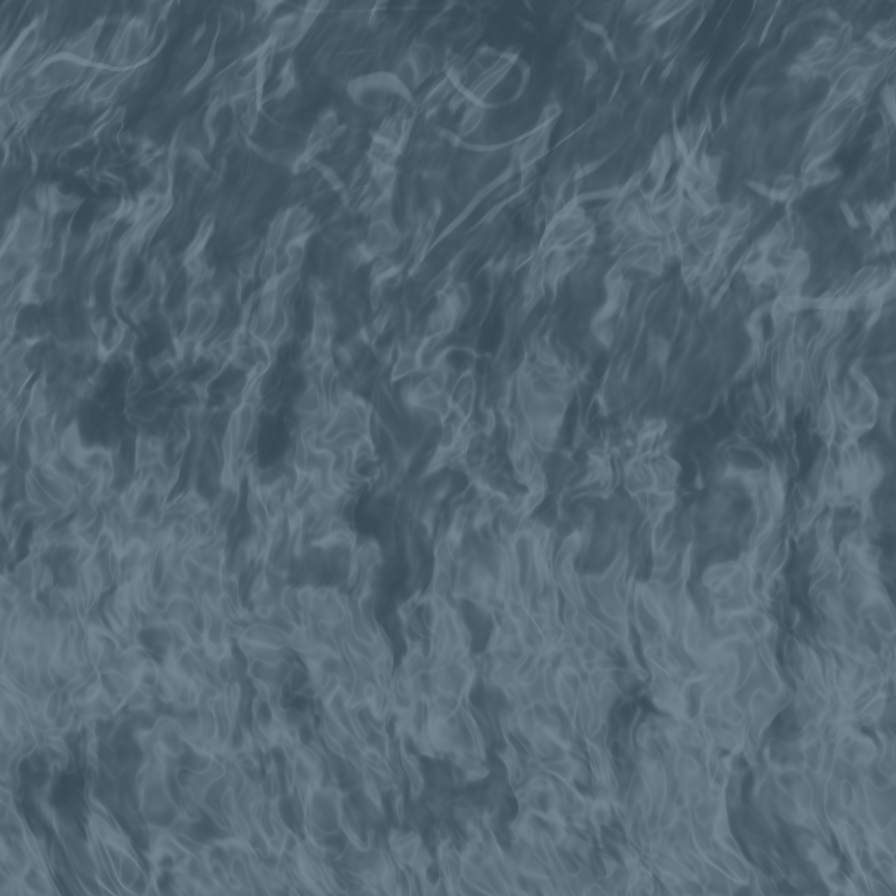
A WebGL 2 fragment shader for this texture:

```glsl
#version 300 es
precision highp float;
// Rippled slate-blue surface: pale, ragged film over darker depths.
// Warped gradient noise, stretched upright, forms film patches and furrows;
// narrow bands around its zero lines give the fine bright creases.

uniform vec2 u_resolution;
out vec4 fragColor;

const vec3 MEAN_COLOR = vec3(0.333, 0.413, 0.459);
const vec3 TONE_STEP = vec3(0.060);
const vec2 FILM_SCALE = vec2(12.5, 6.0);
const vec2 FURROW_SCALE = vec2(11.0, 4.6);
const vec2 CREASE_SCALE = vec2(31.0, 18.0);
const vec2 FINE_SCALE = vec2(56.0, 36.0);
const vec2 GLINT_SCALE = vec2(36.0, 19.0);
const vec2 MOTTLE_SCALE = vec2(47.0, 27.0);
const float BEND = 0.42;          // how far the grain leans away from upright
const float BEND_CENTER = 0.38;   // height at which the grain is upright
const float CREASE_WIDTH = 0.10;
const float FILM_SOFTNESS = 0.20;

vec2 randomGradient(vec2 cell) {
    vec3 h = fract(cell.xyx * vec3(0.1031, 0.1030, 0.0973));
    h += dot(h, h.yzx + 33.33);
    float angle = 6.28318 * fract((h.x + h.y) * h.z);
    return vec2(cos(angle), sin(angle));
}

// Gradient noise, roughly -0.7 to 0.7
float noise(vec2 p) {
    vec2 i = floor(p);
    vec2 f = p - i;
    vec2 u = f * f * f * (f * (f * 6.0 - 15.0) + 10.0);
    vec2 e = vec2(0.0, 1.0);
    float a = dot(randomGradient(i), f);
    float b = dot(randomGradient(i + e.yx), f - e.yx);
    float c = dot(randomGradient(i + e.xy), f - e.xy);
    float d = dot(randomGradient(i + e.yy), f - e.yy);
    return mix(mix(a, b, u.x), mix(c, d, u.x), u.y);
}

float fbm(vec2 p) {
    float sum = 0.0;
    float weight = 1.0;
    for (int octave = 0; octave < 4; octave++) {
        sum += weight * noise(p);
        p = p * 2.03 + vec2(17.3, 9.1);
        weight *= 0.58;
    }
    return sum;
}

vec2 warp(vec2 p, float scale, float amount) {
    return p + amount * vec2(noise(p * scale + 3.7), noise(p * scale + 41.2));
}

// Bright line along the zero contour of a field
float crease(float field, float width) {
    float d = field / width;
    return exp(-d * d);
}

void main() {
    vec2 uv = gl_FragCoord.xy / u_resolution.y;
    float lean = uv.y - BEND_CENTER;
    vec2 grain = uv - vec2(BEND * lean * lean, 0.0);
    vec2 p = warp(warp(grain, 8.0, 0.028), 27.0, 0.011);

    // Film covers most of the lower part and breaks into ropes above
    float shade = noise(uv * vec2(3.1, 2.3) + 12.0);
    float height = smoothstep(0.2, 0.95, uv.y + 0.35 * shade);
    float field = fbm(p * FILM_SCALE + 5.0) + mix(0.20, -0.16, height);
    float film = smoothstep(-FILM_SOFTNESS, FILM_SOFTNESS, field);
    float tone = mix(-0.62, 0.38, film);
    tone += 0.45 * crease(field - 0.08, 0.07);

    // Broad light and shade
    tone += 0.9 * shade - 0.55 * height;

    // Dark upright furrows
    float furrow = noise(p * FURROW_SCALE + 27.0) + 0.4 * noise(p * FURROW_SCALE * 2.3);
    tone -= 1.75 * smoothstep(0.12, 0.50, furrow);

    // Creases at two sizes, strongest on the film
    float patches = smoothstep(-0.35, 0.3, noise(p * 11.0 + 63.0));
    float wide = crease(noise(p * CREASE_SCALE + 8.0), CREASE_WIDTH);
    float thin = crease(noise(p * FINE_SCALE + 51.0), CREASE_WIDTH * 1.3);
    tone += mix(0.45, 1.15, film) * patches * wide;
    tone += mix(0.25, 0.62, film) * thin;

    // Short slanted glints, mostly high up
    vec2 slanted = p + vec2(0.35 * noise(uv * 5.0 + 19.0) * p.y, 0.0);
    float glint = smoothstep(0.14, 0.48, noise(slanted * GLINT_SCALE + 74.0));
    tone += mix(0.55, 1.55, height) * glint;

    // Soft mottling and faint grain
    tone += 1.15 * noise(p * MOTTLE_SCALE + 90.0);
    tone += 0.50 * noise(p * vec2(98.0, 66.0));

    // Compress the extremes
    tone = 2.2 * tanh((tone - 0.16) / 2.0);
    fragColor = vec4(MEAN_COLOR + TONE_STEP * tone, 1.0);
}
```
